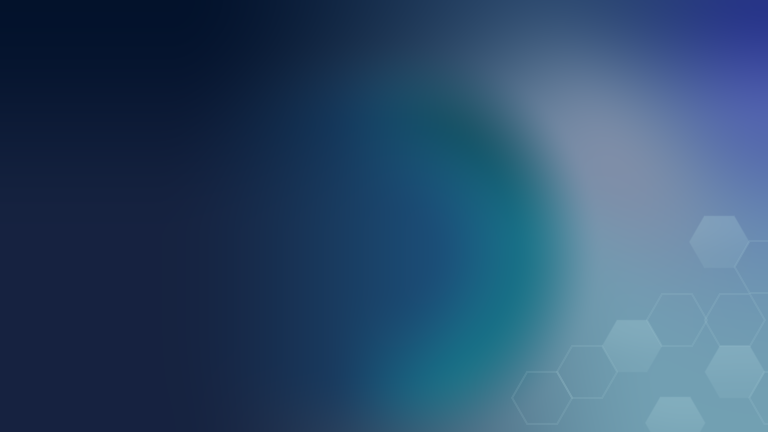
Give the GLSL for this background, as a Shadertoy shader.

```glsl
#define HEX_APOTHEM 0.0602
#define HEX_LINE 0.0012
#define HEX_TINT vec3(0.68, 0.83, 0.86)
#define FILL_ALPHA 0.26
#define LINE_ALPHA 0.13
#define ORB_CENTER vec2(0.90, 0.42)
#define PEARL_CENTER vec2(1.42, 0.62)
#define INDIGO_CENTER vec2(1.80, 0.88)

// Gaussian falloff around the origin with separate radii
float glow(vec2 offset, vec2 radii) {
    vec2 d = offset / radii;
    return exp(-dot(d, d));
}

// Signed distance to a hexagon with flat top and bottom
float hexDistance(vec2 q) {
    q = abs(q);
    return max(dot(q, vec2(0.8660, 0.5)), q.y) - HEX_APOTHEM;
}

// Evenly stepped row of hexagons; bits of solidMask choose the filled ones
void drawHexChain(inout vec3 color, vec2 p, vec2 start, vec2 stride, int count, int solidMask) {
    float aa = 1.0 / iResolution.y;
    for (int i = 0; i < count; i++) {
        vec2 q = p - start - stride * float(i);
        float d = hexDistance(q);
        float inside = 1.0 - smoothstep(-aa, aa, d);
        float outline = 1.0 - smoothstep(HEX_LINE, HEX_LINE + aa, abs(d));
        float fade = mix(0.45, 1.0, smoothstep(-HEX_APOTHEM, HEX_APOTHEM, q.y));
        bool solid = ((solidMask >> i) & 1) == 1;
        float alpha = solid ? inside * fade * FILL_ALPHA : outline * LINE_ALPHA;
        color = mix(color, HEX_TINT, alpha);
    }
}

// Dark left side blending into pale haze on the right
vec3 backdrop(vec2 uv, vec3 night) {
    vec3 haze = mix(vec3(0.45, 0.63, 0.70), vec3(0.16, 0.28, 0.42), smoothstep(0.45, 1.05, uv.y));
    return mix(night, haze, smoothstep(0.22, mix(0.90, 0.75, uv.y), uv.x));
}

// Blue body with a teal rim on its right side, stretched to the left
vec3 addOrb(vec3 color, vec2 p, float u, vec3 night) {
    vec2 offset = p - ORB_CENTER;
    offset.x *= mix(0.5, 1.0, step(0.0, offset.x));
    float r = length(offset);
    vec3 body = mix(night, vec3(0.11, 0.33, 0.50), smoothstep(0.20, 0.68, u));
    vec3 teal = mix(vec3(0.09, 0.45, 0.53), vec3(0.07, 0.31, 0.38), smoothstep(0.42, 0.75, p.y));
    float rim = smoothstep(0.08, 0.36, r) * smoothstep(0.75, 1.10, p.x);
    return mix(color, mix(body, teal, rim), 1.0 - smoothstep(0.28, 0.50, r));
}

void mainImage(out vec4 fragColor, in vec2 fragCoord) {
    vec2 uv = fragCoord / iResolution.xy;
    vec2 p = fragCoord / iResolution.y;

    vec3 night = mix(vec3(0.085, 0.135, 0.25), vec3(0.01, 0.07, 0.17), smoothstep(0.45, 1.0, uv.y));
    vec3 color = backdrop(uv, night);

    // Indigo corner
    vec3 indigo = mix(vec3(0.32, 0.38, 0.70), vec3(0.15, 0.20, 0.54), smoothstep(0.70, 1.0, uv.y));
    color = mix(color, indigo, glow(p - INDIGO_CENTER, vec2(0.32, 0.42)));

    // Tilted pearl glow
    vec2 axis = normalize(vec2(-0.67, 0.74));
    vec2 pearl = p - PEARL_CENTER;
    pearl = vec2(dot(pearl, axis), dot(pearl, vec2(axis.y, -axis.x)));
    color = mix(color, vec3(0.51, 0.56, 0.66), 0.88 * glow(pearl, vec2(0.27, 0.17)));

    color = addOrb(color, p, uv.x, night);

    // Hexagon clusters
    drawHexChain(color, p, vec2(1.255, 0.079), vec2(0.104, 0.060), 4, 4);
    drawHexChain(color, p, vec2(1.701, 0.259), vec2(0.0, -0.120), 2, 2);
    drawHexChain(color, p, vec2(1.563, 0.021), vec2(0.102, 0.419), 2, 3);
    drawHexChain(color, p, vec2(1.770, 0.382), vec2(0.034, -0.303), 2, 0);

    fragColor = vec4(color, 1.0);
}
```
